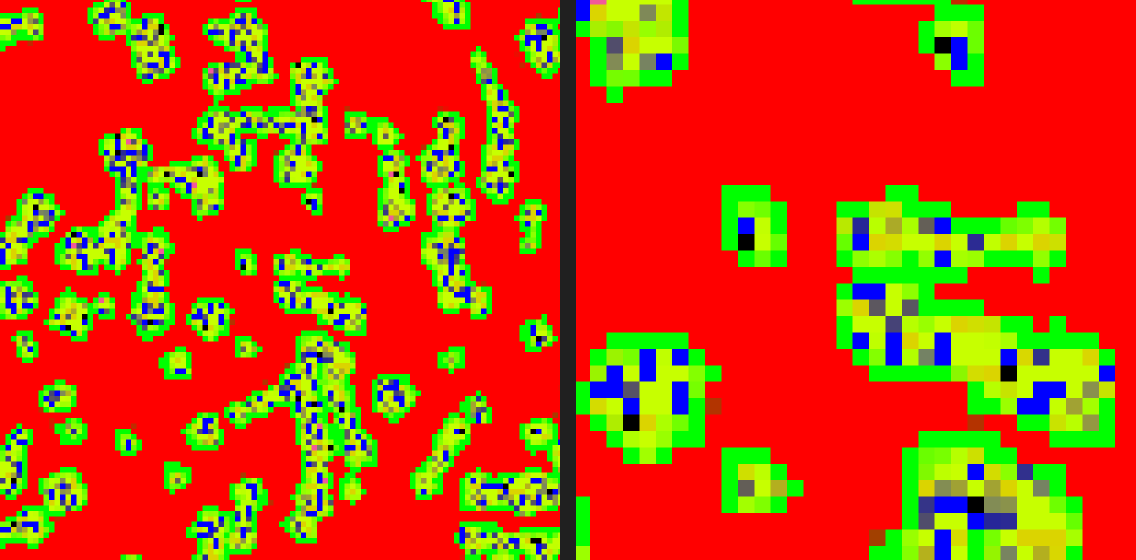
Left, the full canvas; right, a detail of the centre.
This pattern is drawn by a Shadertoy shader. Its source:

```glsl
const float CELLS = 102.4;          // square cells along the canvas height
const float BLOB_SPACING = 8.5;     // lattice pitch of the blobs, in cells
const float BLOB_JITTER = 0.7;
const vec2  BLOB_RADIUS = vec2(2.0, 4.8);
const float BLOB_SHARE = 0.63;      // chance that a lattice site holds a blob
const float CLUSTERING = 0.19;
const float LINK_SHARE = 0.65;      // chance that a blob joins its neighbour
const float LINK_WIDTH = 0.78;
const float WOBBLE = 0.3;
const float RIM_DEPTH = 0.85;
const float CORE_DEPTH = 1.1;
const float GREY_SHARE = 0.12;
const float OLIVE_SHARE = 0.12;
const float BLACK_SHARE = 0.1;
const float PINK_SHARE = 0.006;
const float STAIN_SHARE = 0.03;
const float TAU = 6.28319;

const vec3 RED = vec3(1.0, 0.0, 0.0);
const vec3 BROWN = vec3(0.62, 0.26, 0.0);
const vec3 GREEN = vec3(0.0, 1.0, 0.0);
const vec3 LIME = vec3(0.4, 1.0, 0.0);
const vec3 YELLOW = vec3(0.78, 1.0, 0.0);
const vec3 GOLD = vec3(0.86, 0.83, 0.0);
const vec3 BLUE = vec3(0.0, 0.0, 1.0);
const vec3 BLACK = vec3(0.0);
const vec3 PINK = vec3(0.95, 0.35, 0.6);
const vec3 DUSK = vec3(0.13, 0.13, 0.62);
const vec3 GREY = vec3(0.4, 0.38, 0.33);
const vec3 SAGE = vec3(0.43, 0.49, 0.42);
const vec3 OLIVE = vec3(0.72, 0.7, 0.1);

float hash(vec2 p, float salt) {
    vec3 q = fract((p.xyx + salt * 17.3) * vec3(0.1031, 0.1030, 0.0973));
    q += dot(q, q.yzx + 33.33);
    return fract((q.x + q.y) * q.z);
}

// Centre and radius of the blob at a lattice site; negative radius if empty.
vec3 blobAt(vec2 site) {
    vec2 jitter = vec2(hash(site, 1.0), hash(site, 2.0)) - 0.5;
    vec2 center = (site + 0.5 + BLOB_JITTER * jitter) * BLOB_SPACING;
    vec2 w = center * TAU / CELLS;
    float crowd = sin(w.x + 2.0 * w.y + 0.8) + sin(2.0 * w.x - w.y + 2.5);
    bool present = hash(site, 3.0) < BLOB_SHARE + CLUSTERING * crowd;
    float radius = mix(BLOB_RADIUS.x, BLOB_RADIUS.y, hash(site, 4.0));
    return vec3(center, present ? radius : -1.0);
}

// Depth below the surface of the nearest blob or link, in cells.
float blobDepth(vec2 p) {
    vec2 home = floor(p / BLOB_SPACING);
    float depth = -BLOB_SPACING;
    for (int y = -1; y <= 1; y++)
    for (int x = -1; x <= 1; x++) {
        vec2 site = home + vec2(x, y);
        vec3 a = blobAt(site);
        if (a.z < 0.0) continue;
        depth = max(depth, a.z - length(p - a.xy));
        if (hash(site, 5.0) > LINK_SHARE) continue;
        vec3 b = blobAt(site + (hash(site, 6.0) < 0.5 ? vec2(1, 0) : vec2(0, 1)));
        if (b.z < 0.0) continue;
        vec2 axis = b.xy - a.xy;
        float t = clamp(dot(p - a.xy, axis) / dot(axis, axis), 0.0, 1.0);
        depth = max(depth, LINK_WIDTH * mix(a.z, b.z, t) - length(p - a.xy - t * axis));
    }
    return depth + WOBBLE * (sin(p.x * 1.1 + p.y * 0.4) + sin(p.y * 1.3 - p.x * 0.5));
}

// A seed outranks all eight neighbours, which keeps specks apart.
bool isSeed(vec2 cell) {
    float rank = hash(cell, 7.0);
    for (int y = -1; y <= 1; y++)
    for (int x = -1; x <= 1; x++)
        if (hash(cell + vec2(x, y), 7.0) > rank) return false;
    return true;
}

// Seeds grow into short upright or level bars.
bool isSpeck(vec2 cell) {
    vec2 below = cell - vec2(0, 1), left = cell - vec2(1, 0);
    return isSeed(cell)
        || (hash(below, 8.0) < 0.5 && isSeed(below))
        || (hash(left, 8.0) > 0.7 && isSeed(left));
}

vec3 cellColor(vec2 cell) {
    float depth = blobDepth(cell + 0.5);
    float pick = hash(cell, 9.0), tone = hash(cell, 10.0);
    if (depth < 0.0)
        return depth > -1.0 && pick < STAIN_SHARE ? mix(RED, BROWN, tone) : RED;
    if (depth < RIM_DEPTH) return GREEN;

    // Speckled core
    if (depth > CORE_DEPTH) {
        if (isSpeck(cell)) return pick < BLACK_SHARE ? BLACK : BLUE;
        if (pick < GREY_SHARE) return mix(DUSK, GREY, tone);
        if (pick < GREY_SHARE + OLIVE_SHARE) return mix(SAGE, OLIVE, tone);
        if (pick > 1.0 - PINK_SHARE) return PINK;
    }

    // Lime turning yellow towards the inside
    float warmth = smoothstep(0.6, 1.9, depth + 0.9 * (tone - 0.5));
    vec3 flesh = mix(LIME, YELLOW, warmth);
    return mix(flesh, GOLD, warmth * step(0.75, hash(cell, 11.0)));
}

void mainImage(out vec4 fragColor, in vec2 fragCoord) {
    // Four samples per pixel smooth the cell borders.
    vec3 color = vec3(0.0);
    for (int i = 0; i < 4; i++) {
        vec2 offset = vec2(i & 1, i >> 1) * 0.5 - 0.25;
        color += cellColor(floor((fragCoord + offset) / iResolution.y * CELLS));
    }
    fragColor = vec4(color / 4.0, 1.0);
}
```
